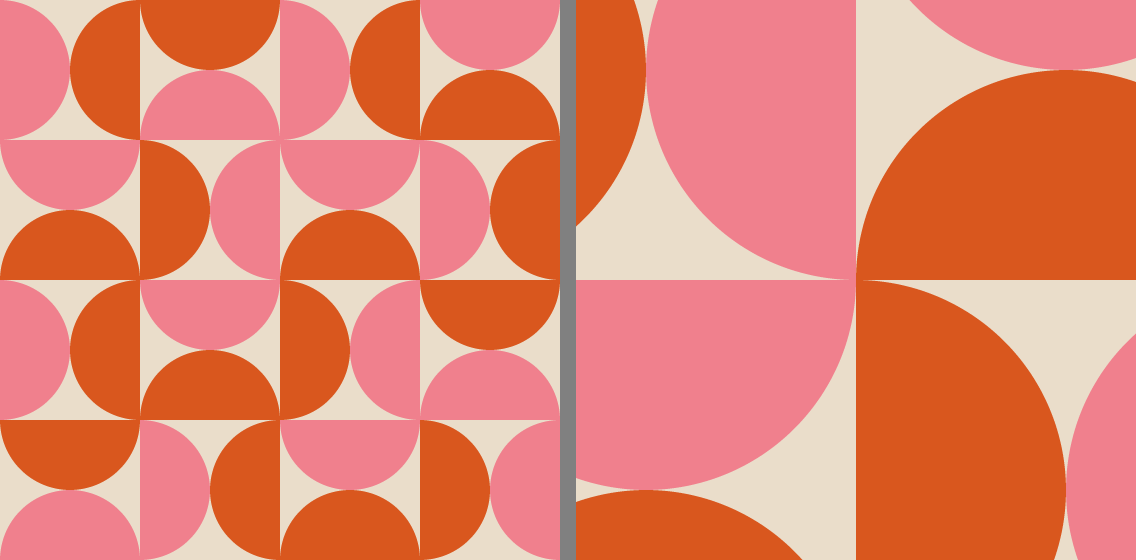
Left: the whole. Right: its middle third, enlarged.
Give the GLSL for this pattern, as a Shadertoy shader.

```glsl
const vec3 CREAM = vec3(0.918, 0.867, 0.792);
const vec3 PINK = vec3(0.941, 0.502, 0.553);
const vec3 ORANGE = vec3(0.851, 0.341, 0.118);

// One bit per tile of the 4 by 4 block, set where orange comes first
bool orangeFirst(ivec2 tile) {
    ivec2 t = tile & 3;
    return ((0x22C9 >> (t.x + 4 * t.y)) & 1) == 1;
}

// Two half discs on opposite sides of a tile, touching at its centre
vec3 tileColour(vec2 p) {
    ivec2 tile = ivec2(floor(p));
    vec2 q = fract(p);

    // Alternate side-by-side and stacked tiles in a checkerboard
    bool stacked = ((tile.x + tile.y) & 1) == 0;
    if (stacked) q = vec2(1.0 - q.y, q.x);
    if (orangeFirst(tile)) q.x = 1.0 - q.x;

    if (length(q - vec2(0.0, 0.5)) < 0.5) return PINK;
    if (length(q - vec2(1.0, 0.5)) < 0.5) return ORANGE;
    return CREAM;
}

void mainImage(out vec4 fragColor, in vec2 fragCoord) {
    // Average a 4 by 4 grid of samples to smooth curves and straight edges
    vec3 sum = vec3(0.0);
    for (int j = 0; j < 4; j++) {
        for (int i = 0; i < 4; i++) {
            vec2 offset = (vec2(i, j) + 0.5) / 4.0 - 0.5;
            sum += tileColour(4.0 * (fragCoord + offset) / iResolution.y);
        }
    }
    fragColor = vec4(sum / 16.0, 1.0);
}
```
